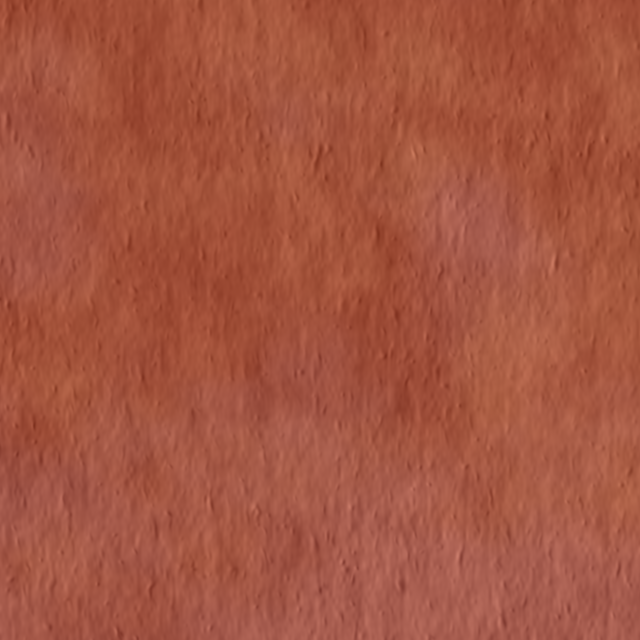
A Shadertoy shader for this texture:

```glsl
float hash(vec2 p) {
    return fract(sin(dot(p, vec2(127.1, 311.7))) * 43758.5453);
}

float noise(vec2 p) {
    vec2 cell = floor(p);
    vec2 f = fract(p);
    f = f * f * (3.0 - 2.0 * f);
    float low = mix(hash(cell), hash(cell + vec2(1.0, 0.0)), f.x);
    float high = mix(hash(cell + vec2(0.0, 1.0)), hash(cell + vec2(1.0)), f.x);
    return mix(low, high, f.y);
}

// Layered noise, centred on zero
float fbm(vec2 p, int octaves) {
    float sum = 0.0;
    float weight = 0.5;
    for (int i = 0; i < octaves; i++) {
        sum += weight * (noise(p) - 0.5);
        p = p * vec2(1.93, 1.87) + 17.3;
        weight *= 0.55;
    }
    return sum;
}

// Upright grain: each layer keeps the vertical stretch
float grainHeight(vec2 uv, vec2 scale) {
    vec2 warp = vec2(fbm(uv * 14.0, 2) * 0.012, 0.0);
    vec2 p = (uv + warp) * scale;
    return 0.6 * noise(p) + 0.4 * noise(p * vec2(1.9, 2.3) + 31.7);
}

// Sideways slope of the grain, as if lit from one side
float grainRelief(vec2 uv, vec2 scale, vec2 lightStep) {
    return grainHeight(uv + lightStep, scale) - grainHeight(uv - lightStep, scale);
}

// Scattered upright nicks: dark groove with a pale lip beside it
float nicks(vec2 uv, vec2 grid, float density, float size, float seed) {
    vec2 home = floor(uv * grid);
    float shade = 0.0;
    for (int y = -1; y <= 1; y++) {
        for (int x = -1; x <= 1; x++) {
            vec2 cell = home + vec2(x, y);
            vec2 id = cell + seed;
            vec2 center = (cell + vec2(hash(id + 3.1), hash(id + 7.7))) / grid;
            vec2 d = uv - center;
            d.x += d.y * (hash(id + 11.3) - 0.5) * 0.4;
            d.x += (noise(uv * 90.0 + seed) - 0.5) * size * 1.2;
            float len = size * mix(1.3, 5.5, pow(hash(id + 19.9), 2.0));
            vec2 q = d / vec2(size, len);
            vec2 lip = q + vec2(1.7, -0.2);
            float present = step(hash(id + 23.5), density);
            float strength = present * mix(0.35, 1.0, hash(id + 29.1));
            shade += strength * (0.65 * exp(-dot(lip, lip)) - exp(-dot(q, q)));
        }
    }
    return shade;
}

// Broad stains of rust, orange and dusty rose
vec3 stainColor(vec2 uv) {
    const vec3 rust = vec3(0.615, 0.290, 0.202);
    const vec3 orange = vec3(0.680, 0.375, 0.265);
    const vec3 rose = vec3(0.645, 0.355, 0.310);
    float blotch = fbm(uv * vec2(6.0, 6.5) + 5.2, 4);
    float cloud = fbm(uv * vec2(4.0, 4.6) + 41.0, 4);
    float orangeAmount = smoothstep(-0.25, 0.40, blotch + 0.24 * (uv.x - 0.5));
    float roseAmount = smoothstep(-0.24, 0.30, cloud + 0.60 * (0.48 - uv.y));
    vec3 color = mix(rust, orange, orangeAmount);
    return mix(color, rose + 0.035 * (orangeAmount - 0.4), 0.85 * roseAmount);
}

void mainImage(out vec4 fragColor, in vec2 fragCoord) {
    vec2 uv = fragCoord / iResolution.xy;
    vec3 color = stainColor(uv);

    // Soft vertical streaks and mottling
    float streaks = fbm(uv * vec2(60.0, 10.0) + 9.4, 3);
    float mottle = fbm(uv * vec2(30.0, 18.0) + 63.0, 3);
    float light = 0.075 * streaks + 0.070 * mottle;

    // Fine lit grain, rougher in patches
    float roughness = 0.85 + 1.0 * fbm(uv * 6.0 + 77.0, 2) + 0.25 * (1.0 - uv.y);
    float relief = grainRelief(uv, vec2(100.0, 38.0), vec2(0.0024, -0.001));
    light += 0.100 * roughness * relief;
    light += 0.045 * (grainHeight(uv + 4.0, vec2(115.0, 52.0)) - 0.5);

    // Large and small nicks
    light += 0.115 * roughness * nicks(uv, vec2(24.0, 15.0), 0.40, 0.0036, 0.0);
    light += 0.080 * roughness * nicks(uv, vec2(46.0, 32.0), 0.45, 0.0026, 53.0);

    color += light * vec3(1.05, 0.95, 0.85);
    fragColor = vec4(clamp(color, 0.0, 1.0), 1.0);
}
```
